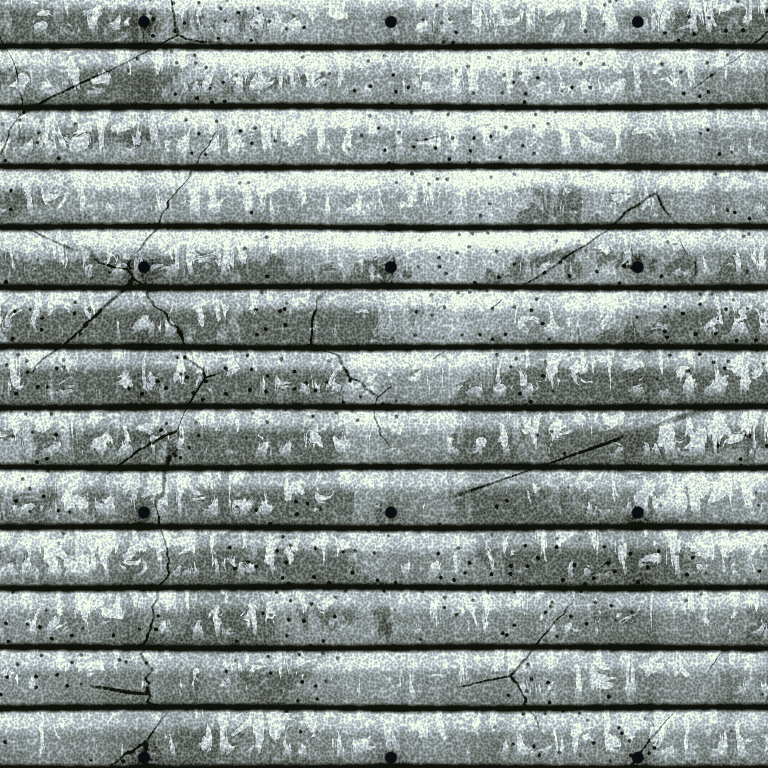
Give the GLSL for this texture, as a Shadertoy shader.

```glsl
const float ROWS = 12.78;                    // slats up the canvas
const float SEAM_CORE = 0.028;               // dark seam, in slat heights
const float SEAM_EDGE = 0.095;
const vec2 BOLT_START = vec2(0.1875, 0.0135);
const vec2 BOLT_PITCH = vec2(0.3215, 0.3193);
const float BOLT_RADIUS = 0.0078;
const float FACE_TONE = 0.59;
const float RIDGE_TONE = 0.84;
const float STAIN_TONE = 0.36;
const float FLAKE_TONE = 0.95;
const float GRAIN = 0.38;
const mat2 TURN = mat2(0.8, 0.6, -0.6, 0.8);
const vec3 SHADES[6] = vec3[6](
    vec3(0.06, 0.07, 0.04), vec3(0.27, 0.29, 0.26), vec3(0.42, 0.45, 0.43),
    vec3(0.56, 0.60, 0.60), vec3(0.72, 0.76, 0.80), vec3(0.95, 0.99, 0.92));

vec2 hash2(vec2 p) {
    vec2 k = vec2(dot(p, vec2(127.1, 311.7)), dot(p, vec2(269.5, 183.3)));
    return fract(sin(k) * 43758.55);
}

// Distances to the nearest and second nearest cell points
vec2 cells(vec2 p) {
    vec2 cell = floor(p), nearest = vec2(8.0);
    for (int j = -1; j <= 1; j++)
        for (int i = -1; i <= 1; i++) {
            vec2 c = cell + vec2(i, j);
            float d = length(c + hash2(c) - p);
            nearest = d < nearest.x ? vec2(d, nearest.x)
                                    : vec2(nearest.x, min(nearest.y, d));
        }
    return nearest;
}

// Layered, warped sines, roughly -0.8 to 0.8
float waves(vec2 p) {
    float sum = 0.0, amp = 0.5;
    for (int i = 0; i < 5; i++) {
        p = TURN * p * 1.7 + vec2(1.3, 4.7);
        p += 0.7 * sin(p.yx * 1.1);
        sum += amp * sin(p.x) * sin(p.y);
        amp *= 0.64;
    }
    return sum;
}

// Tone to colour through evenly spaced shades
vec3 shade(float tone) {
    float k = (tone - 0.09) / 0.168;
    vec3 col = SHADES[0];
    for (int i = 0; i < 5; i++)
        col = mix(col, SHADES[i + 1], clamp(k - float(i), 0.0, 1.0));
    return col;
}

void mainImage(out vec4 fragColor, in vec2 fragCoord) {
    vec2 uv = fragCoord / iResolution.xy;
    float px = 1.0 / iResolution.y;

    // Slat profile: flat face below, bright ridge above
    float v = uv.y * ROWS + 0.012 * sin(uv.x * 9.0 + floor(uv.y * ROWS + 0.5) * 2.4);
    float row = floor(v), f = fract(v);
    vec2 rowRandom = hash2(vec2(row, 7.0));
    float ridge = smoothstep(0.5, 0.76, f);
    float tone = mix(FACE_TONE, RIDGE_TONE, ridge) + 0.1 * (rowRandom.x - 0.5);
    tone -= 0.06 * smoothstep(0.35, 0.1, f);

    // Broad weathering and vertical streaks
    float ragged = waves(uv * vec2(75.0, 38.0));
    float streaks = waves(vec2(uv.x * 34.0, uv.y * 2.5));
    tone += 0.13 * waves(uv * 3.0 + 9.0) + 0.09 * streaks;

    // Dull stains with ragged, dripping edges
    float field = waves(uv * vec2(3.2, 4.4) + vec2(rowRandom.y * 0.5, 2.0));
    field += 0.28 * ragged + 0.22 * streaks + 0.2 * (rowRandom.y - 0.5);
    float stain = smoothstep(0.06, 0.2, field) * mix(0.85, 0.25, ridge);
    tone = mix(tone, STAIN_TONE, stain);

    // Pale flaking coat, strongest around the fold
    float flakeZone = waves(uv * vec2(4.0, 5.0) + 21.0) + 0.22 * ridge;
    float flakes = smoothstep(0.25, 0.42, ragged + 0.45 * flakeZone);
    tone = mix(tone, FLAKE_TONE, flakes * smoothstep(0.08, 0.4, f) * 0.75);

    // Rough grain
    float fine = cells(uv * vec2(270.0, 250.0)).x - 0.44;
    float coarse = cells(uv * vec2(130.0, 105.0) + 40.0).x - 0.44;
    tone += GRAIN * (fine + 0.4 * coarse);

    // Pits and broken hairline cracks
    float pit = 1.0 - smoothstep(0.05, 0.13, cells(uv * 38.0).x);
    tone -= 0.5 * pit * smoothstep(0.0, 0.25, waves(uv * 8.0 + 3.0));
    vec2 web = cells(TURN * uv * vec2(4.5, 3.0) + 0.06 * waves(uv * 9.0));
    float crack = 1.0 - smoothstep(0.003, 0.014, web.y - web.x);
    tone -= 0.4 * crack * smoothstep(-0.05, 0.2, waves(uv * 5.0 + 14.0));

    // Seams with a soft, uneven shadow
    float seamDistance = min(f, 1.0 - f) + 0.016 * ragged;
    float blur = px * ROWS * 0.5;
    float seam = 1.0 - smoothstep(SEAM_CORE - blur, SEAM_EDGE + blur, seamDistance);
    tone = mix(tone, 0.06, seam);

    // Bolts, with grime trailing down each column
    vec2 toBolt = uv - BOLT_START;
    toBolt -= BOLT_PITCH * round(toBolt / BOLT_PITCH);
    float boltDistance = length(toBolt);
    tone -= 0.07 * exp(-pow(toBolt.x / 0.018, 2.0));
    tone -= 0.12 * exp(-pow(boltDistance / 0.016, 2.0));
    float bolt = 1.0 - smoothstep(BOLT_RADIUS - px, BOLT_RADIUS + px, boltDistance);

    vec3 col = mix(shade(tone), vec3(0.04, 0.05, 0.07), bolt);
    fragColor = vec4(col, 1.0);
}
```
